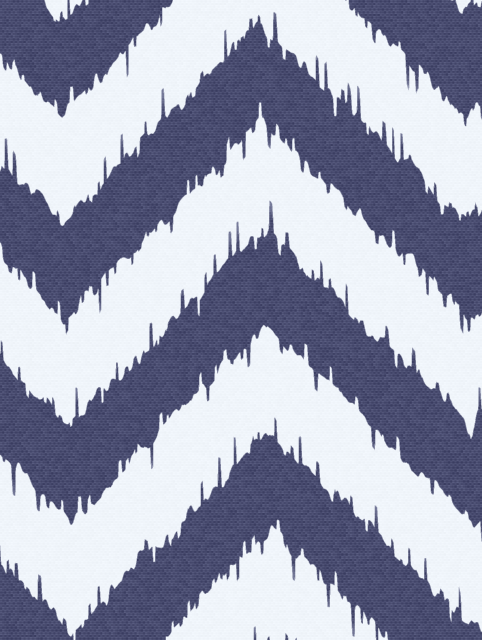
Write a Shadertoy shader that draws this pattern.

```glsl
// Navy ikat chevrons with frayed, dripping edges on white woven cloth.

#define PERIOD_X 0.629    // peak to peak, in canvas heights
#define PERIOD_Y 0.319    // band to band
#define SLOPE 0.985
#define HALF_BAND 0.075
#define PEAK vec2(0.408, 0.112)  // first peak, measured from the top left
#define SHEAR 0.020       // drift of the peaks down the cloth
#define SPIKE_CELLS 78.0
#define SPIKE_LENGTH 0.046
#define THREADS vec2(150.0, 236.0)
#define INK_DARK vec3(0.225, 0.235, 0.375)
#define INK_LIGHT vec3(0.375, 0.390, 0.530)
#define CLOTH vec3(0.940, 0.960, 0.982)

float hash(vec2 p) {
    vec3 q = fract(vec3(p.xyx) * vec3(0.1031, 0.1030, 0.0973));
    q += dot(q, q.yzx + 33.33);
    return fract((q.x + q.y) * q.z);
}

// Value noise along x, separate for every seed
float noise(float x, float seed) {
    float i = floor(x), f = fract(x);
    f = smoothstep(0.1, 0.9, f);
    return mix(hash(vec2(i, seed)), hash(vec2(i + 1.0, seed)), f);
}

// Outward displacement of one band edge: ragged steps plus thin spikes
float fray(float x, float seed) {
    float steps = (noise(x * 50.0, seed) - 0.5) * 0.018
                + (noise(x * 135.0, seed + 7.0) - 0.5) * 0.017;
    float cell = floor(x * SPIKE_CELLS);
    float pick = hash(vec2(cell, seed + 13.0));
    float center = mix(0.35, 0.65, hash(vec2(cell, seed + 19.0)));
    float width = mix(0.17, 0.33, hash(vec2(cell, seed + 29.0)));
    float size = pow(hash(vec2(cell, seed + 37.0)), 2.2) * SPIKE_LENGTH;
    float profile = smoothstep(width, width * 0.45,
                               abs(fract(x * SPIKE_CELLS) - center));
    return steps + profile * size * (pick > 0.32 ? 1.0 : -0.6);
}

// Position across the nearest band (x), its index (y) and sheared x (z)
vec3 bandSpace(vec2 p) {
    float down = 1.0 - p.y;
    float x = p.x - SHEAR * down;
    float fold = abs(x - PEAK.x - PERIOD_X * round((x - PEAK.x) / PERIOD_X));
    float v = (down - PEAK.y - fold * SLOPE) / PERIOD_Y;
    float index = round(v);
    return vec3((v - index) * PERIOD_Y, index, x);
}

float inkCoverage(vec2 p) {
    vec3 band = bandSpace(p);
    float seed = 101.0 + band.y * 53.0 + (band.x > 0.0 ? 23.0 : 0.0);
    float edge = HALF_BAND + fray(band.z + 1.0, seed);
    return step(abs(band.x), edge);
}

void mainImage(out vec4 fragColor, in vec2 fragCoord) {
    vec2 p = fragCoord / iResolution.y;

    // Supersampled edges, slightly wider than a pixel like bleeding dye
    float ink = 0.0;
    for (int i = 0; i < 16; i++) {
        vec2 offset = (vec2(i % 4, i / 4) - 1.5) * 0.25;
        ink += inkCoverage(p + offset * max(1.0 / iResolution.y, 0.0022));
    }
    ink /= 16.0;

    // Plain weave: alternate rows shift by half a thread
    vec2 thread = p * THREADS;
    float row = floor(thread.y);
    thread.x += 0.5 * mod(row, 2.0);
    float weave = sin(6.2832 * thread.x) * 0.5
                + cos(6.2832 * thread.y) * 0.5;
    float grain = hash(floor(thread) + 5.0) - 0.5;

    // Dye thins out toward the tips of the spikes
    float tip = smoothstep(0.016, 0.045, abs(bandSpace(p).x) - HALF_BAND);
    float tone = clamp(0.40 + 0.30 * weave + 0.32 * grain, 0.0, 1.0);
    vec3 dye = mix(INK_DARK, INK_LIGHT, tone);
    dye = mix(dye, vec3(0.58, 0.60, 0.71), 0.6 * tip);

    vec3 cloth = CLOTH + 0.010 * weave + 0.012 * grain;
    fragColor = vec4(mix(cloth, dye, ink), 1.0);
}
```
